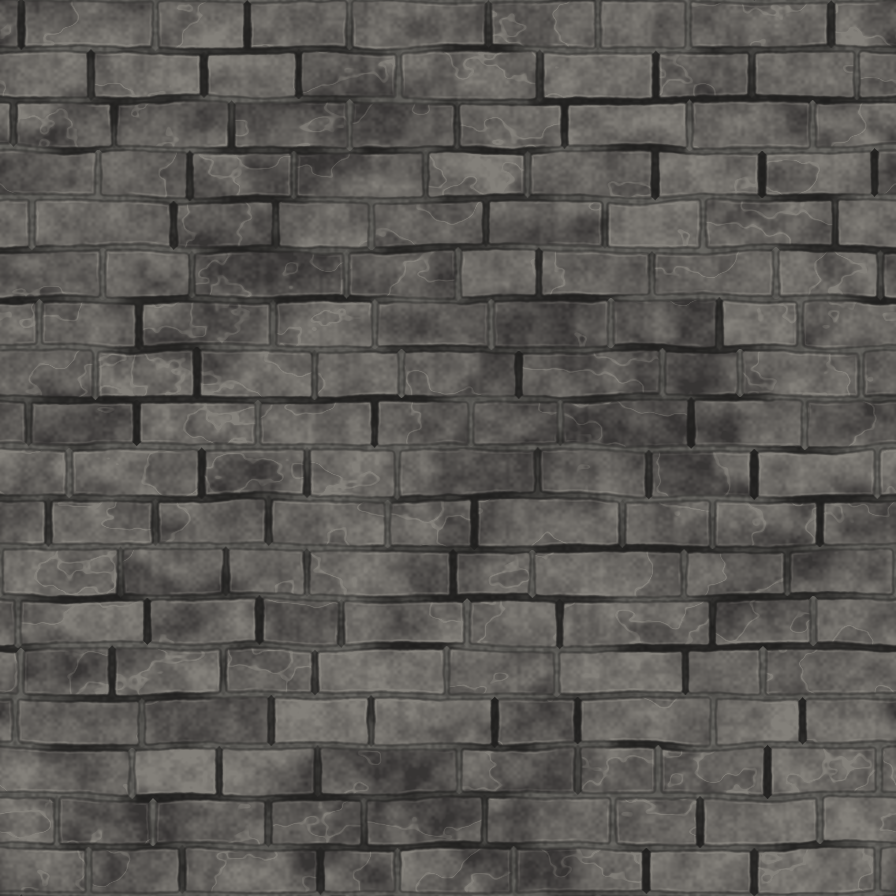
Reproduce this texture procedurally as a WebGL 1 fragment shader.

```glsl
precision highp float;
uniform vec2 u_resolution;

const vec2 BRICKS = vec2(8.0, 18.0);      // bricks across, rows down
const float WIDTH_JITTER = 0.4;           // shift of upright joints, in bricks
const float JOINT_HALF = 0.0036;          // half the mortar width
const float CORNER = 0.003;
const float WOBBLE = 0.0032;              // raggedness of brick edges
const float ROW_SAG = 0.006;              // slow waviness of the rows
const float EDGE_SOFT = 0.0016;
const float STAIN = 0.6;
const float MOTTLE = 1.0;
const float GRAIN = 0.3;
const vec3 FACE_DARK = vec3(0.26, 0.25, 0.245);
const vec3 FACE_LIGHT = vec3(0.48, 0.468, 0.447);
const vec3 MORTAR = vec3(0.36, 0.355, 0.34);
const vec3 SHADOW = vec3(0.125, 0.122, 0.118);

float hash(vec2 p) {
  return fract(sin(dot(p, vec2(127.1, 311.7))) * 43758.55);
}

// Value noise that repeats after the given period
float noise(vec2 p, vec2 period) {
  vec2 cell = floor(p);
  vec2 f = fract(p);
  f = f * f * (3.0 - 2.0 * f);
  vec2 a = mod(cell, period);
  vec2 b = mod(cell + 1.0, period);
  return mix(mix(hash(a), hash(vec2(b.x, a.y)), f.x),
             mix(hash(vec2(a.x, b.y)), hash(b), f.x), f.y);
}

float fbm(vec2 p, vec2 frequency) {
  float sum = 0.0;
  float weight = 0.5;
  for (int i = 0; i < 4; i++) {
    sum += weight * noise(p * frequency, frequency);
    frequency *= 2.0;
    weight *= 0.5;
  }
  return sum / 0.9375;
}

float jointHash(float index, float row) {
  return hash(vec2(mod(index, BRICKS.x) + 3.0, row + 17.0));
}

float jointX(float index, float row) {
  return index + (jointHash(index, row) - 0.5) * WIDTH_JITTER;
}

void main() {
  vec2 uv = gl_FragCoord.xy / u_resolution;
  float soft = max(EDGE_SOFT, 0.75 / min(u_resolution.x, u_resolution.y));

  // Find the brick in its shifted row
  vec2 p = uv;
  p.y += (noise(uv * vec2(14.0, 18.0), vec2(14.0, 18.0)) - 0.5) * ROW_SAG;
  float rowIndex = floor(p.y * BRICKS.y);
  float row = mod(rowIndex, BRICKS.y);
  float x = p.x * BRICKS.x + 0.5 * mod(row, 2.0) + 0.35 * hash(vec2(row, 5.0));
  float index = floor(x);
  if (x < jointX(index, row)) index -= 1.0;
  else if (x > jointX(index + 1.0, row)) index += 1.0;
  float left = jointX(index, row);
  float right = jointX(index + 1.0, row);
  float brick = hash(vec2(mod(index, BRICKS.x) + 41.0, row + 7.0));

  // Signed distance to the ragged, rounded brick
  vec2 local = vec2((x - 0.5 * (left + right)) / BRICKS.x,
                    p.y - (rowIndex + 0.5) / BRICKS.y);
  vec2 halfSize = 0.5 * vec2(right - left, 1.0) / BRICKS - JOINT_HALF;
  vec2 q = abs(local) - halfSize + CORNER;
  float d = length(max(q, 0.0)) + min(max(q.x, q.y), 0.0) - CORNER;
  d += (fbm(uv, vec2(56.0)) - 0.5) * WOBBLE;

  // Depth of the joint, shared by the bricks on both sides
  float jointRow = mod(rowIndex + step(0.0, local.y), BRICKS.y);
  float upright = jointHash(index + step(0.0, local.x), row + 31.0);
  float bed = noise(vec2(uv.x * 11.0, jointRow), vec2(11.0, BRICKS.y));
  float depth = mix(bed, upright, smoothstep(-0.002, 0.002, q.x - q.y));
  float wear = fbm(uv, vec2(24.0));
  depth = smoothstep(0.3, 0.95, depth + 0.6 * (wear - 0.5));

  // Stained and mottled face
  float mottle = fbm(uv, vec2(38.0, 44.0));
  float grain = noise(uv * 240.0, vec2(240.0));
  float streak = noise(uv * vec2(150.0, 16.0), vec2(150.0, 16.0));
  float stain = smoothstep(0.46, 0.72, fbm(uv + brick * 0.13, vec2(9.0, 11.0)));
  float tone = 0.75 + 0.34 * (brick - 0.5) + MOTTLE * (mottle - 0.5);
  tone += GRAIN * (grain - 0.5) + 0.16 * (streak - 0.5);
  tone -= STAIN * stain * (0.6 + 0.8 * wear);

  // Flaked patches with a pale rim
  float flake = fbm(uv + brick * 7.0, vec2(13.0, 17.0));
  tone -= 0.22 * smoothstep(0.62, 0.65, flake);
  tone += 0.3 * (1.0 - smoothstep(0.003, 0.014, abs(flake - 0.62)));

  // Worn pale arris just inside the edge
  float arris = 1.0 - smoothstep(0.0, 0.0018, abs(d + 0.0024));
  tone += 0.28 * arris * smoothstep(0.4, 0.65, wear);
  vec3 face = mix(FACE_DARK, FACE_LIGHT, clamp(tone, -0.2, 1.15));

  // Mortar, dark crevices and blending
  vec3 joint = mix(MORTAR, SHADOW, 0.95 * depth) * (0.86 + 0.28 * grain);
  float crevice = 1.0 - smoothstep(0.0, 0.0026, abs(d - 0.0006));
  vec3 color = mix(face, joint, smoothstep(-soft, soft, d));
  color = mix(color, SHADOW, crevice * (0.35 + 0.3 * depth));
  gl_FragColor = vec4(color, 1.0);
}
```
